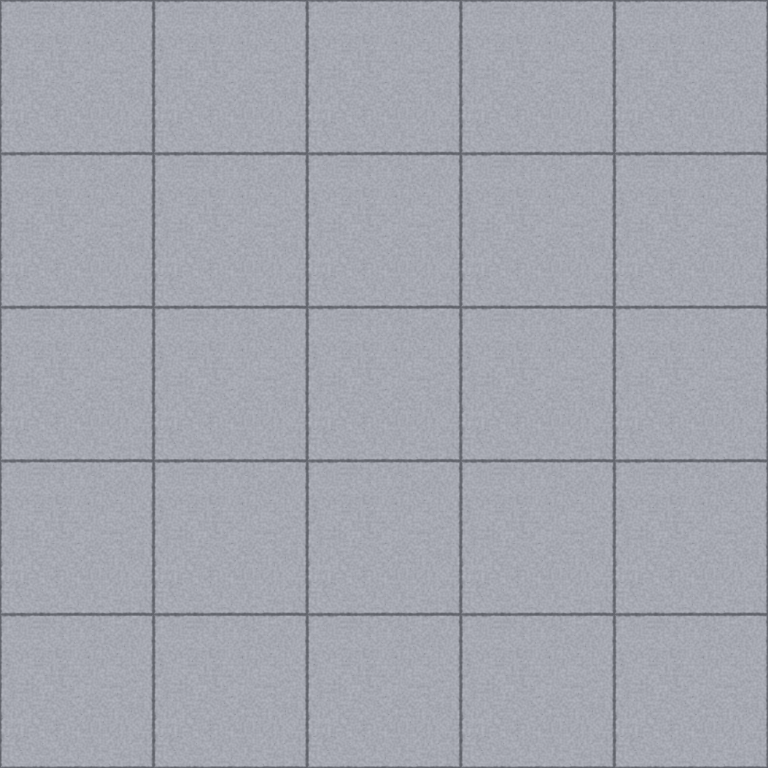
Reproduce this texture procedurally as a three.js fragment shader.

```glsl
// Five by five square blue-grey stone tiles with fine grain and thin soft dark joints.
varying vec2 vUv;

// Unit gradient at a lattice point
vec2 gradient(vec2 p) {
  float angle = 6.2832 * fract(sin(dot(p, vec2(127.1, 311.7))) * 43758.5);
  return vec2(cos(angle), sin(angle));
}

// Gradient noise that wraps after period cells
float noise(vec2 p, float period) {
  vec2 i = floor(p);
  vec2 f = fract(p);
  vec2 u = f * f * f * (f * (f * 6.0 - 15.0) + 10.0);
  vec2 a = mod(i, period);
  vec2 b = mod(i + 1.0, period);
  float low = mix(dot(gradient(a), f),
                  dot(gradient(vec2(b.x, a.y)), f - vec2(1.0, 0.0)), u.x);
  float high = mix(dot(gradient(vec2(a.x, b.y)), f - vec2(0.0, 1.0)),
                   dot(gradient(b), f - 1.0), u.x);
  return mix(low, high, u.y);
}

void main() {
  // Every tile shares the same grain
  vec2 tile = fract(vUv * 5.0);

  // Stone grain from soft mottling to fine grit
  float mottle = noise(tile * 9.0, 9.0);
  float grain = noise(tile * 31.0, 31.0);
  float grit = noise(tile * 57.0 + 0.37, 57.0);
  float shade = 0.012 * mottle + 0.035 * grain + 0.065 * grit;

  // Sparse dark pits
  float pits = smoothstep(0.40, 0.65, noise(tile * 43.0 + 0.61, 43.0));
  vec3 color = vec3(0.65, 0.66, 0.695) + shade - 0.07 * pits;

  // Joints centred on the tile borders, slightly roughened by the grain
  vec2 border = min(tile, 1.0 - tile);
  float edge = min(border.x, border.y) + 0.003 * grain + 0.002 * grit;
  float joint = 1.0 - smoothstep(0.002, 0.017, edge);
  vec3 jointColor = vec3(0.39, 0.40, 0.43) + 0.6 * shade;
  color = mix(color, jointColor, joint);

  gl_FragColor = vec4(color, 1.0);
}
```
